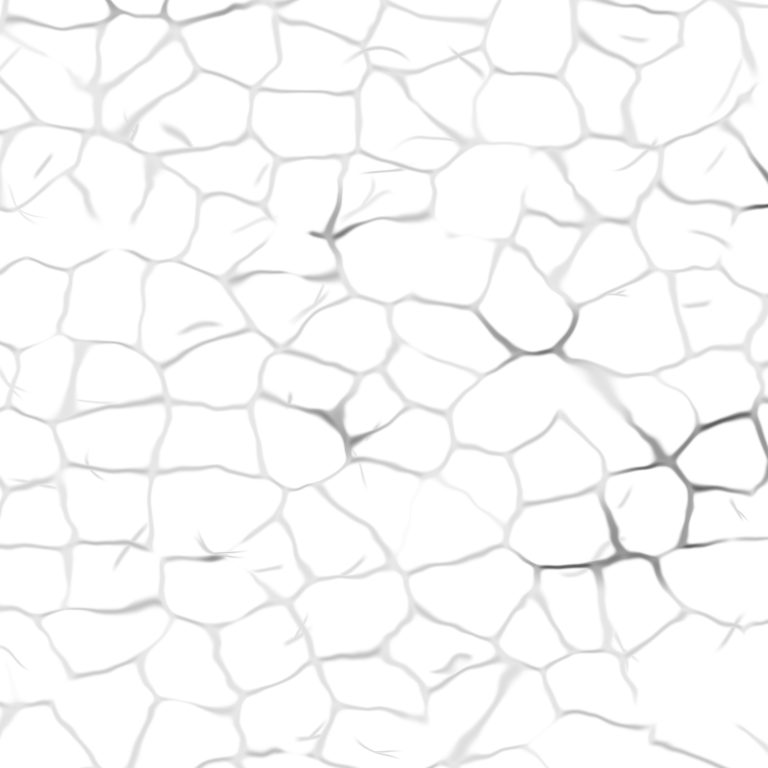
This texture map is drawn by a Shadertoy shader. Its source:

```glsl
float hash(vec2 p) {
    return fract(sin(dot(p, vec2(127.1, 311.7))) * 43758.5453);
}

vec2 hash2(vec2 p) {
    return vec2(hash(p), hash(p + 37.3));
}

float noise(vec2 p) {
    vec2 i = floor(p), f = fract(p);
    f = f * f * (3.0 - 2.0 * f);
    return mix(mix(hash(i), hash(i + vec2(1, 0)), f.x),
               mix(hash(i + vec2(0, 1)), hash(i + vec2(1, 1)), f.x), f.y);
}

// Soft cell walls: x = pale membrane, y = dark core along its middle
vec2 cellWalls(vec2 p) {
    vec2 base = floor(p - 0.5);
    vec2 cell[16], site[16];
    float weight[16];
    float nearest = 9.0, total = 0.0;
    for (int i = 0; i < 16; i++) {
        cell[i] = base + vec2(i % 4, i / 4) - 1.0;
        site[i] = cell[i] + 0.04 + 0.92 * hash2(cell[i]);
        weight[i] = distance(p, site[i]);
        nearest = min(nearest, weight[i]);
    }
    for (int i = 0; i < 16; i++) {
        weight[i] = exp(-26.0 * (weight[i] - nearest));
        total += weight[i];
    }

    // Every pair of sites shares one wall with its own strength
    vec2 wall = vec2(0);
    for (int i = 0; i < 15; i++) {
        if (weight[i] < 0.002) continue;
        for (int j = i + 1; j < 16; j++) {
            float ridge = 4.0 * weight[i] * weight[j] / (total * total);
            if (ridge < 0.002) continue;
            float strength = hash(cell[i] + cell[j] + 5.7);
            float level = pow(normalize(site[i] - site[j]).y, 2.0);
            float presence = smoothstep(0.02, 0.2, strength + 0.12 * level);
            float core = mix(0.015, 0.125, level) * (0.4 + strength);
            wall += presence * vec2(ridge, core * ridge * ridge * ridge);
        }
    }
    return wall;
}

// Short bent cracks with tapered ends, some of them forked
float strayCracks(vec2 p) {
    float ink = 0.0;
    for (int k = 0; k < 9; k++) {
        vec2 id = floor(p) + vec2(k % 3, k / 3) - 1.0;
        if (hash(id + 71.0) > 0.5) continue;
        vec2 q = p - id - 0.15 - 0.7 * hash2(id + 13.0);
        float angle = 2.4 * (hash(id + 29.0) - 0.5);
        float c = cos(angle), s = sin(angle);
        q = vec2(c * q.x + s * q.y, c * q.y - s * q.x);
        float halfLength = 0.18 + 0.22 * hash(id + 47.0);
        float taper = clamp(1.0 - abs(q.x) / halfLength, 0.0, 1.0);
        float bend = 1.8 * (hash(id + 53.0) - 0.5);
        float d = abs(q.y - bend * q.x * q.x);
        if (hash(id + 61.0) > 0.75) d = min(d, abs(q.y - 0.8 * max(q.x, 0.0)));
        float stroke = (1.0 - smoothstep(0.0, 0.045, d)) * smoothstep(0.0, 0.6, taper);
        ink = max(ink, stroke * (0.08 + 0.09 * hash(id + 83.0)));
    }
    return ink;
}

void mainImage(out vec4 fragColor, in vec2 fragCoord) {
    vec2 uv = fragCoord / iResolution.xy;

    // Bend the walls gently
    vec2 p = uv * vec2(9.3, 11.0) + 3.0;
    p += 0.25 * (vec2(noise(p * 1.6), noise(p * 1.6 + 19.0)) - 0.5);
    p += 0.06 * (vec2(noise(p * 5.0 + 7.0), noise(p * 5.0 + 31.0)) - 0.5);

    vec2 wall = cellWalls(p);
    wall *= smoothstep(0.04, 0.22, noise(uv * 13.0 + 41.0));

    // A few dark stained stretches
    float stain = smoothstep(0.76, 0.97, noise(uv * 7.0 + 3.0));
    float membrane = smoothstep(0.15, 0.85, wall.x);
    float ink = membrane * (0.088 + 0.3 * stain) + wall.y * (1.0 + 1.5 * stain);

    ink = max(ink, strayCracks(uv * 9.0 + 0.4 * noise(uv * 20.0)));
    fragColor = vec4(vec3(1.0 - min(ink, 0.62)), 1.0);
}
```
